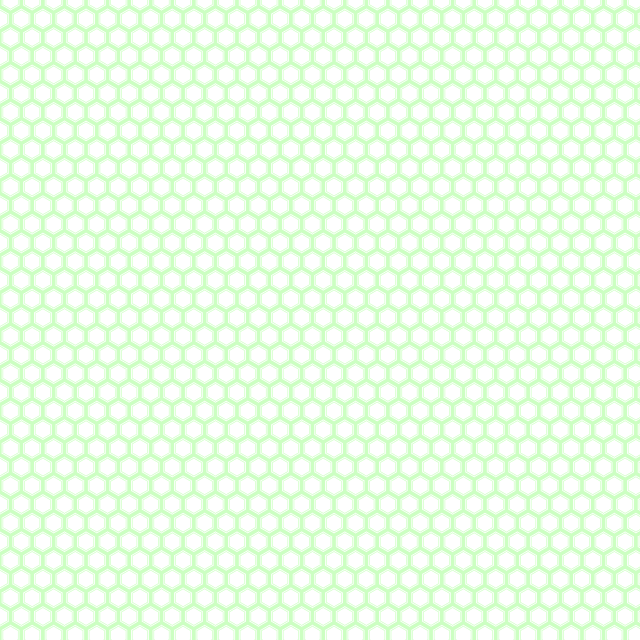
This pattern is drawn by a Shadertoy shader. Its source:

```glsl
#define CELLS_ACROSS 29.68
#define GRID_ORIGIN vec2(0.0165, 0.9997)
#define WALL_EDGE 0.826      // inner edge of the thick wall, in cell inradii
#define INSET_RADIUS 0.715   // centre of the thin inner outline
#define INSET_WIDTH 0.06
#define PAPER vec3(1.0)
#define GREEN vec3(0.80, 1.0, 0.76)

const float SQRT3 = sqrt(3.0);

// Offset from the nearest centre of a pointy-top hexagon grid with inradius 1
vec2 hexCellOffset(vec2 p) {
    vec2 period = vec2(2.0, 2.0 * SQRT3);
    vec2 evenRow = mod(p + 0.5 * period, period) - 0.5 * period;
    vec2 oddRow = mod(p, period) - 0.5 * period;
    return dot(evenRow, evenRow) < dot(oddRow, oddRow) ? evenRow : oddRow;
}

// Hexagonal radius: 1 on the cell border
float hexRadius(vec2 q) {
    q = abs(q);
    return max(q.x, 0.5 * q.x + 0.5 * SQRT3 * q.y);
}

// Share of a pixel lying beyond an edge
float beyond(float radius, float edge, float pixel) {
    return clamp((radius - edge) / pixel + 0.5, 0.0, 1.0);
}

void mainImage(out vec4 fragColor, in vec2 fragCoord) {
    float scale = 2.0 * CELLS_ACROSS;
    float pixel = scale / iResolution.y;
    vec2 p = (fragCoord / iResolution.y - GRID_ORIGIN) * scale;
    float radius = hexRadius(hexCellOffset(p));

    // Thick shared walls
    float wall = beyond(radius, WALL_EDGE, pixel);

    // Thin outline inside each cell, as a difference of two edge coverages
    float inset = beyond(radius, INSET_RADIUS - 0.5 * INSET_WIDTH, pixel)
                - beyond(radius, INSET_RADIUS + 0.5 * INSET_WIDTH, pixel);

    float ink = min(wall + inset, 1.0);
    fragColor = vec4(mix(PAPER, GREEN, ink), 1.0);
}
```
